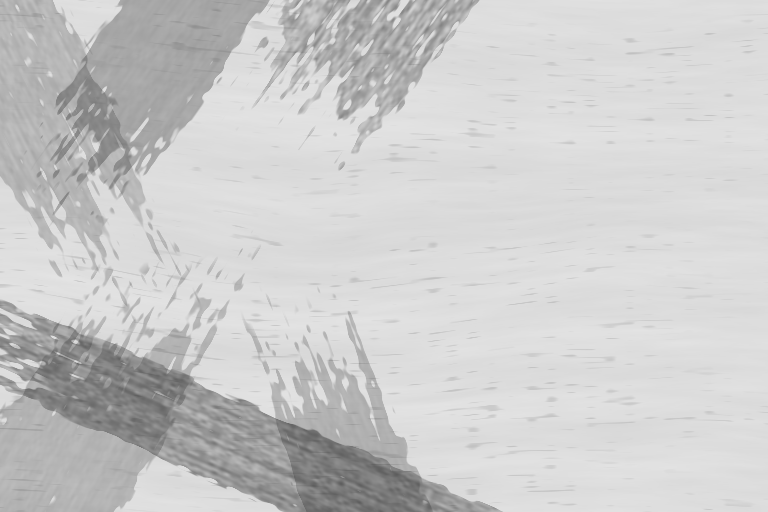
This background is drawn by a WebGL 2 fragment shader. Its source:

```glsl
#version 300 es
precision highp float;
// Pale wood grain crossed by six translucent dry brush strokes in grey.
// Grain is stretched value noise; each stroke is a band whose bristle noise
// is thresholded by a wear value that rises at its sides and free end.

#define WOOD_TONE 0.867
#define GRAIN_DEPTH 0.055
#define CRACK_DEPTH 0.10
#define BRISTLE_FREQ vec2(7.0, 150.0)
#define FLECK_FREQ vec2(48.0, 115.0)
#define TIP_WEAR 0.52
#define SIDE_WEAR 0.45
#define RAGGEDNESS 0.13
#define SOFTNESS 0.055

uniform vec2 u_resolution;
out vec4 fragColor;

float hash(vec2 p) {
    return fract(sin(dot(p, vec2(127.1, 311.7))) * 43758.5453);
}

float noise(vec2 p) {
    vec2 cell = floor(p), f = fract(p);
    f = f * f * (3.0 - 2.0 * f);
    float low = mix(hash(cell), hash(cell + vec2(1, 0)), f.x);
    float high = mix(hash(cell + vec2(0, 1)), hash(cell + vec2(1, 1)), f.x);
    return mix(low, high, f.y);
}

float fbm(vec2 p) {
    float sum = 0.0, weight = 0.5;
    for (int i = 0; i < 4; i++) {
        sum += weight * noise(p);
        p = p * 2.03 + 17.3;
        weight *= 0.5;
    }
    return sum / 0.9375;
}

// Horizontal boards of soft grain with short, thin cracks
float wood(vec2 p) {
    float bend = 0.09 * noise(p * vec2(1.6, 2.2) + 4.0) + 0.02 * noise(p * vec2(5.0, 9.0));
    vec2 q = vec2(p.x, p.y + bend);
    float bands = fbm(q * vec2(1.8, 16.0) + 9.0);
    float fibres = fbm(q * vec2(9.0, 75.0) + 31.0);
    float tone = WOOD_TONE + GRAIN_DEPTH * (bands - 0.5) + 0.6 * GRAIN_DEPTH * (fibres - 0.5);
    float region = smoothstep(0.4, 0.68, fbm(q * vec2(1.3, 8.0) + 51.0));
    float crack = noise(q * vec2(26.0, 190.0) + 71.0);
    return tone - CRACK_DEPTH * region * smoothstep(0.76, 0.98, crack);
}

// Multiplier left by a stroke that runs from beyond start to its worn tip.
// skew lengthens its right side; grit is the contrast of the paint itself.
float stroke(vec2 p, vec2 start, vec2 tip, float halfWidth, float tint,
             float dry, float fade, float skew, float grit) {
    vec2 axis = normalize(tip - start);
    vec2 side = vec2(axis.y, -axis.x);
    vec2 q = vec2(dot(p - start, axis), dot(p - start, side));
    float across = q.y / halfWidth;
    vec2 seed = 40.0 * start + 63.0;

    float bristle = noise(q * BRISTLE_FREQ + seed);
    float fleck = noise(q * FLECK_FREQ + seed.yx);
    float clump = noise(q * vec2(5.0, 35.0) + seed * 2.0);
    float paint = 0.34 * bristle + 0.46 * fleck + 0.20 * clump;

    float ragged = RAGGEDNESS * (noise(vec2(across * 9.0, seed.x)) - 0.5);
    float remaining = length(tip - start) - q.x + skew * across + ragged;
    float border = abs(across) + 0.07 * (noise(vec2(q.x * 30.0, seed.y)) - 0.5);
    float wear = dry + TIP_WEAR * (1.0 - smoothstep(0.0, fade, remaining))
               + SIDE_WEAR * smoothstep(0.85, 1.05, border);
    float cover = smoothstep(wear - SOFTNESS, wear + SOFTNESS, paint);
    cover *= 1.0 - smoothstep(1.02, 1.06, border);
    cover *= smoothstep(-0.06, 0.0, remaining);

    float speck = noise(q * vec2(85.0, 170.0) + seed) + bristle - 1.0;
    return mix(1.0, tint + grit * speck, cover);
}

void main() {
    vec2 p = gl_FragCoord.xy / u_resolution.y;
    p.x += 0.5 * (1.5 - u_resolution.x / u_resolution.y);
    float tone = wood(p);

    // Upper strokes: left diagonal, its crossing, and the dry centre one
    tone *= stroke(p, vec2(-0.03, 1.0), vec2(0.27, 0.419), 0.130, 0.82, 0.20, 0.42, 0.03, 0.06);
    tone *= stroke(p, vec2(0.387, 1.0), vec2(0.132, 0.644), 0.118, 0.75, 0.12, 0.30, 0.0, 0.03);
    tone *= stroke(p, vec2(0.752, 1.0), vec2(0.541, 0.708), 0.155, 0.78, 0.29, 0.24, 0.0, 0.20);

    // Lower strokes: left rise, centre rise, and the long dark sweep
    tone *= stroke(p, vec2(0.064, 0.0), vec2(0.33, 0.464), 0.149, 0.81, 0.12, 0.40, 0.127, 0.03);
    tone *= stroke(p, vec2(0.717, 0.0), vec2(0.575, 0.374), 0.117, 0.80, 0.14, 0.27, 0.0, 0.03);
    tone *= stroke(p, vec2(1.035, -0.117), vec2(-0.35, 0.484), 0.084, 0.70, 0.15, 0.80, 0.0, 0.17);

    fragColor = vec4(vec3(clamp(tone, 0.0, 1.0)), 1.0);
}
```
